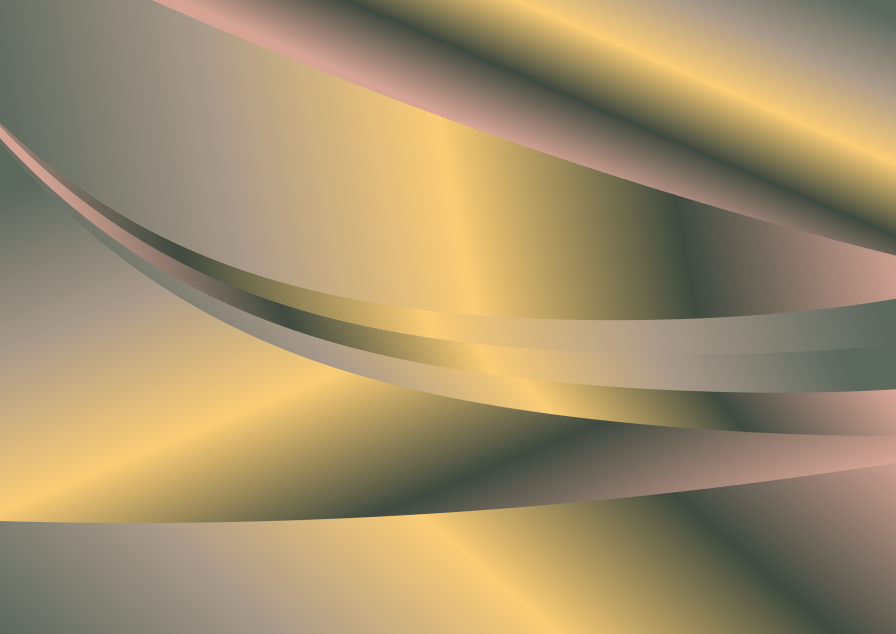
Reproduce this background procedurally as a Shadertoy shader.

```glsl
// Overlapping curved metallic panels with a three-strand ribbon, in gold, slate and rose.

// Canvas space: width is 1, height is CANVAS_HEIGHT
const float CANVAS_HEIGHT = 0.707;

// Metallic ramp, from first to last stop
const vec3 SLATE = vec3(0.37, 0.41, 0.37);
const vec3 TAUPE = vec3(0.66, 0.60, 0.54);
const vec3 GOLD  = vec3(0.98, 0.80, 0.46);
const vec3 DARK  = vec3(0.25, 0.29, 0.25);
const vec3 ROSE  = vec3(0.83, 0.64, 0.58);

// Sweeps: direction (xy), start (z), length (w)
const vec4 MIDDLE_SWEEP = vec4( 1.00,  0.19,  0.103,  0.990);
const vec4 UPPER_SWEEP  = vec4(-0.43, -1.00, -1.115,  0.322);
const vec4 LEFT_SWEEP   = vec4( 0.41, -1.00, -0.488,  0.703);
const vec4 BOTTOM_SWEEP = vec4( 1.00,  1.15,  0.004,  1.236);
const vec4 STRAND_1     = vec4( 1.00,  0.30,  1.087, -1.010);
const vec4 STRAND_2     = vec4( 1.00,  0.50,  1.090, -0.792);
const vec4 STRAND_3     = vec4( 1.00,  0.80,  0.410,  0.802);

// Edges: heights at x = 0, 1/3, 2/3 and 1
const vec4 UPPER_EDGE    = vec4(0.785, 0.638, 0.517, 0.422);
const vec4 STRAND_1_EDGE = vec4(0.570, 0.387, 0.350, 0.374);
const vec4 STRAND_2_EDGE = vec4(0.566, 0.362, 0.314, 0.323);
const vec4 STRAND_3_EDGE = vec4(0.553, 0.337, 0.277, 0.273);
const vec4 LEFT_EDGE     = vec4(0.548, 0.311, 0.239, 0.221);
const vec4 BOTTOM_EDGE   = vec4(0.126, 0.127, 0.149, 0.191);
const float RIBBON_BOW = 0.0052; // extra steepness at the ribbon tip
const float EDGE_SOFTNESS = 0.7; // half width of an edge, in samples

// Five evenly spaced stops along a sweep
vec3 metal(vec2 p, vec4 sweep) {
    float t = 4.0 * clamp((dot(p, sweep.xy) - sweep.z) / sweep.w, 0.0, 1.0);
    vec3 color = mix(SLATE, TAUPE, min(t, 1.0));
    color = mix(color, GOLD, clamp(t - 1.0, 0.0, 1.0));
    color = mix(color, DARK, clamp(t - 2.0, 0.0, 1.0));
    return mix(color, ROSE, clamp(t - 3.0, 0.0, 1.0));
}

// Cubic through four heights, plus a quartic bow that vanishes at each
float curve(float x, vec4 h, float bow) {
    float t = 3.0 * x;
    vec3 d1 = h.yzw - h.xyz;
    vec2 d2 = d1.yz - d1.xy;
    float d3 = d2.y - d2.x;
    float pair = t * (t - 1.0);
    float triple = pair * (t - 2.0);
    return h.x + d1.x * t + d2.x * pair / 2.0 + d3 * triple / 6.0
         + bow * triple * (t - 3.0);
}

// Coverage of the region under a curve
float below(vec2 p, vec4 heights, float bow) {
    float soft = EDGE_SOFTNESS / iResolution.x;
    return smoothstep(-soft, soft, curve(p.x, heights, bow) - p.y);
}

void mainImage(out vec4 fragColor, in vec2 fragCoord) {
    vec2 p = fragCoord / iResolution.xy * vec2(1.0, CANVAS_HEIGHT);

    // Upper and middle panels
    vec3 color = mix(metal(p, UPPER_SWEEP), metal(p, MIDDLE_SWEEP), below(p, UPPER_EDGE, 0.0));

    // Ribbon strands, from top to bottom
    color = mix(color, metal(p, STRAND_1), below(p, STRAND_1_EDGE, RIBBON_BOW));
    color = mix(color, metal(p, STRAND_2), below(p, STRAND_2_EDGE, RIBBON_BOW));
    color = mix(color, metal(p, STRAND_3), below(p, STRAND_3_EDGE, RIBBON_BOW));

    // Lower panels
    color = mix(color, metal(p, LEFT_SWEEP), below(p, LEFT_EDGE, RIBBON_BOW));
    color = mix(color, metal(p, BOTTOM_SWEEP), below(p, BOTTOM_EDGE, 0.0));

    fragColor = vec4(color, 1.0);
}
```
